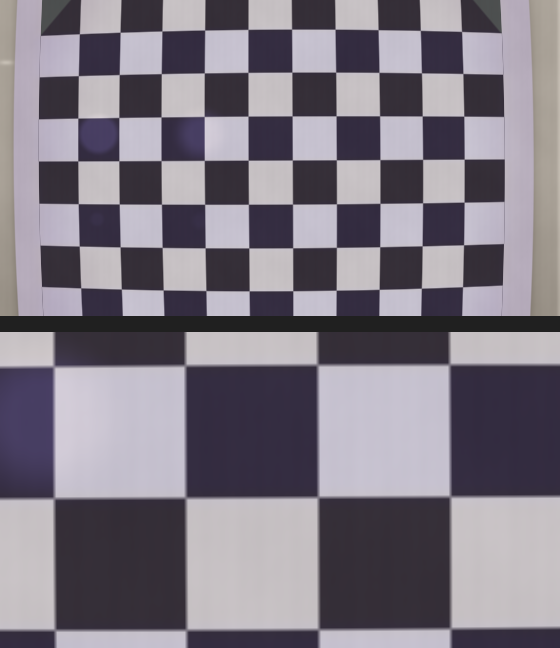
Top, the full canvas; bottom, a detail of the centre.
A Shadertoy shader for this pattern:

```glsl
// A printed checkerboard sheet on a beige board, seen through a slightly bulging lens.
// Lens-corrected cell coordinates feed soft square waves; row tints, round glare,
// translucent top corners, shading and layered sines add the wear.

#define PITCH 0.1398                  // cell size in canvas heights
#define COLUMNS 11.0
#define ORIGIN vec2(5.71, 0.058)      // cell coordinate at the canvas centre
#define BULGE 0.077
#define TILT 0.0045
#define SOFTNESS 0.0022               // edge half-width in canvas heights
#define INK vec3(0.205, 0.178, 0.235)
#define PAPER vec3(0.775, 0.755, 0.787)
#define MARGIN vec3(0.71, 0.67, 0.73)
#define BOARD vec3(0.67, 0.64, 0.60)
#define CORNER vec3(0.30, 0.31, 0.31)
#define WEAR 0.012

// Soft square wave: +1 on even cells, -1 on odd cells
float squareWave(float x, float edge) {
    return clamp((0.5 - abs(mod(x + 0.5, 2.0) - 1.0)) / edge, -1.0, 1.0);
}

// Soft mask of the interval from a to b
float band(float x, float a, float b, float edge) {
    return smoothstep(-edge, edge, min(x - a, b - x));
}

float disc(vec2 p, vec2 centre, float radius, float blur) {
    return 1.0 - smoothstep(radius - blur, radius + blur, length(p - centre));
}

// Layered sines, each turned and scaled against the last
float mottle(vec2 p) {
    float sum = 0.0, amp = 0.5;
    for (int i = 0; i < 5; i++) {
        sum += amp * sin(p.x + 1.7 * sin(p.y)) * sin(p.y + 1.3);
        p = mat2(1.5, 1.2, -1.2, 1.5) * p + 2.1;
        amp *= 0.65;
    }
    return sum;
}

// Undo the lens bulge and the tilt of the sheet
vec2 cellCoord(vec2 p) {
    vec2 q = p * (1.0 + BULGE * dot(p, p));
    q += TILT * vec2(q.y, -q.x);
    return q / PITCH + ORIGIN;
}

void mainImage(out vec4 fragColor, in vec2 fragCoord) {
    vec2 p = (fragCoord - 0.5 * iResolution.xy) / iResolution.y;
    vec2 cell = cellCoord(p);
    float edge = max(SOFTNESS, 0.75 / iResolution.y) / PITCH;

    // Checker coverage within the printed columns
    float wave = squareWave(cell.x, edge) * squareWave(cell.y, edge);
    float ink = (0.5 - 0.5 * wave) * band(cell.x, 0.0, COLUMNS, edge);
    float sheet = band(cell.x, -0.65, COLUMNS + 0.74, edge * 1.5);

    // Paper and ink: alternate rows lean warm or violet
    float warm = squareWave(cell.y + 1.0, 0.1) * band(cell.x, 0.0, COLUMNS, 0.3);
    float rim = smoothstep(0.58, 0.84, length(p * vec2(1.0, 0.75)));
    vec3 paper = mix(PAPER, MARGIN, rim);
    paper += vec3(0.002, 0.0, -0.022) * warm;
    vec3 dark = INK + vec3(0.002, 0.004, -0.018) * warm;

    // Translucent grey corners over the top printed cells
    float fold = (p.y - 0.396 + 1.184 * (abs(p.x + 0.0255) - 0.7245)) / 1.55;
    dark = mix(dark, CORNER, smoothstep(-0.004, 0.004, fold));

    // Round glare, strongest on the upper pair
    float glare = 0.75 * disc(p, vec2(-0.574, 0.076), 0.06, 0.012)
                + 0.8 * disc(p, vec2(-0.250, 0.076), 0.065, 0.035)
                + 0.18 * disc(p, vec2(-0.579, -0.194), 0.02, 0.008)
                + 0.15 * disc(p, vec2(-0.252, -0.199), 0.024, 0.012);
    dark += vec3(0.10, 0.09, 0.17) * glare;
    paper += vec3(0.075, 0.065, 0.055) * glare;

    // Board with a contact shadow, darker foot and a pale right streak
    float gap = max(-0.65 - cell.x, cell.x - COLUMNS - 0.74);
    vec3 board = BOARD - 0.08 * exp(-9.0 * max(gap, 0.0));
    board -= 0.07 * smoothstep(0.0, -0.5, p.y);
    board += 0.09 * smoothstep(0.872, 0.886, p.x);
    board += 0.12 * exp(-pow(length((p - vec2(-0.866, 0.302)) * vec2(45.0, 130.0)), 2.0));

    vec3 color = mix(board, mix(paper, dark, ink), sheet);

    // Fine vertical scan streaks and soft uneven patches
    float streaks = sin(p.x * 97.0) * sin(p.x * 231.0 + 0.6);
    color += WEAR * (mottle(p * 11.0) + 0.35 * streaks) * mix(1.0, 0.55, ink);
    fragColor = vec4(clamp(color, 0.0, 1.0), 1.0);
}
```
